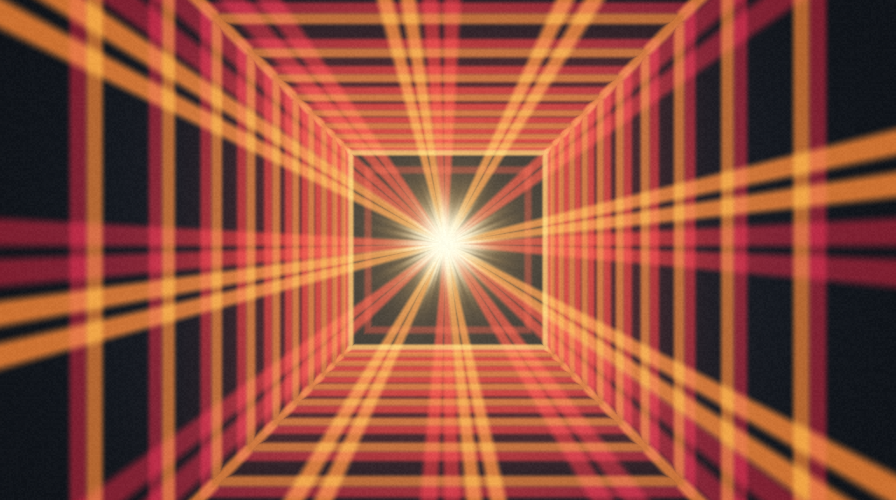
This background is drawn by a Shadertoy shader. Its source:

```glsl
// Square light tunnel in red and orange, with paired rays around a white flash.

const float PI = 3.14159265;
const vec3 NIGHT   = vec3(0.085, 0.105, 0.135);
const vec3 ORANGE  = vec3(0.88, 0.44, 0.11);
const vec3 EMBER   = vec3(0.82, 0.13, 0.08);   // red near the flash
const vec3 CRIMSON = vec3(0.54, 0.05, 0.11);   // red far from the flash
const vec3 HAZE    = vec3(0.38, 0.10, 0.08);
const vec3 GOLD    = vec3(1.00, 0.74, 0.34);
const float INNER = 0.194;          // half size of the farthest frame
const float PAIR_GAP = 2.6;         // degrees from pair axis to each ray

// Axis angles of the ray pairs, in degrees
const float ORANGE_AXES[8] = float[8](
    150.0, 101.3, 61.3, 10.1, -31.3, -81.0, -118.0, -168.5);
const float RED_AXES[10] = float[10](
    140.4, 128.4, 91.0, 38.7, -1.1, -40.0, -56.0, -91.1, -140.5, -178.9);

float hash(vec2 p) {
    return fract(sin(dot(p, vec2(127.1, 311.7))) * 43758.5453);
}

float noise(vec2 p) {
    vec2 i = floor(p), f = fract(p);
    f = f * f * (3.0 - 2.0 * f);
    return mix(mix(hash(i), hash(i + vec2(1, 0)), f.x),
               mix(hash(i + vec2(0, 1)), hash(i + vec2(1, 1)), f.x), f.y);
}

vec3 screen(vec3 base, vec3 light) {
    return 1.0 - (1.0 - base) * (1.0 - clamp(light, 0.0, 1.0));
}

// Soft stripe around zero distance
float band(float dist, float halfWidth, float pixel) {
    float soft = 0.5 * halfWidth + 0.6 * pixel;
    return 1.0 - smoothstep(halfWidth - soft, halfWidth + soft, abs(dist));
}

// Two rays at equal angles either side of an axis
float rayPair(float angle, float radius, float axisDegrees, float halfWidth, float pixel) {
    float turn = abs(mod(angle - radians(axisDegrees) + PI, 2.0 * PI) - PI);
    float side = (turn - radians(PAIR_GAP)) * radius;
    return band(side, halfWidth * radius + 0.0035, pixel);
}

// Frames receding in perspective: x is orange, y is red
vec2 tunnelFrames(float reach, float pixel) {
    vec2 lines = vec2(0.0);
    for (int i = 0; i <= 10; i++) {
        float size = 1.0 / (1.415 + 0.374 * float(i));
        lines.x = max(lines.x, band(reach - size, 0.023 * size, pixel));
        lines.y = max(lines.y, band(reach - size * 1.046, 0.025 * size, pixel));
    }
    return lines;
}

void mainImage(out vec4 fragColor, in vec2 fragCoord) {
    float pixel = 1.0 / iResolution.y;
    vec2 p = (fragCoord - 0.5 * iResolution.xy) * pixel;
    vec2 q = p - vec2(-0.005, 0.012);           // relative to the flash
    float reach = max(abs(p.x), abs(p.y));
    float radius = length(q);
    float angle = atan(q.y, q.x);
    float outside = smoothstep(INNER - pixel, INNER + pixel, reach);
    vec3 red = mix(EMBER, CRIMSON, smoothstep(0.2, 0.7, radius));

    // Dark room and warm haze on the far walls
    vec3 color = NIGHT * (1.1 - 0.35 * smoothstep(0.4, 1.0, length(p)));
    float depth = (reach - 0.2) / 0.22;
    color = screen(color, HAZE * exp(-depth * depth) * outside);
    color = screen(color, vec3(0.19, 0.15, 0.09) * (1.0 - outside));

    // Tunnel frames, corner edges and the bright and faint far frames
    vec2 frames = tunnelFrames(reach, pixel);
    float corner = band(abs(p.x) - abs(p.y), 0.034 * reach, pixel) * outside;
    color = screen(color, red * (0.85 * frames.y + 0.5 * band(reach - 0.160, 0.007, pixel)));
    color = screen(color, ORANGE * max(0.78 * frames.x, 0.85 * corner));
    color = screen(color, GOLD * 0.55 * band(reach - 0.195, 0.006, pixel));

    // Ray pairs
    float orangeRays = 0.0, redRays = 0.0;
    for (int i = 0; i < 8; i++)
        orangeRays = max(orangeRays, rayPair(angle, radius, ORANGE_AXES[i], 0.024, pixel));
    for (int i = 0; i < 10; i++)
        redRays = max(redRays, rayPair(angle, radius, RED_AXES[i], 0.027, pixel));
    color = screen(color, red * 0.85 * redRays);
    color = screen(color, ORANGE * 0.9 * orangeRays);

    // Flash: fine streaks, halo and white core
    vec2 heading = q / max(radius, 0.0001);
    float streaks = noise(heading * 14.0 + 40.0);
    float halo = exp(-radius * radius / 0.012) * (0.5 + 0.5 * streaks);
    color = screen(color, GOLD * (0.85 * halo + 0.12 * exp(-radius / 0.14)));
    float coreSize = 0.058 + 0.022 * streaks;
    float core = exp(-pow(radius / coreSize, 3.0));
    color = screen(color, vec3(1.0, 0.97, 0.82) * core);

    // Light grain
    color += 0.025 * (hash(floor(p * 286.0)) - 0.5);
    fragColor = vec4(clamp(color, 0.0, 1.0), 1.0);
}
```
